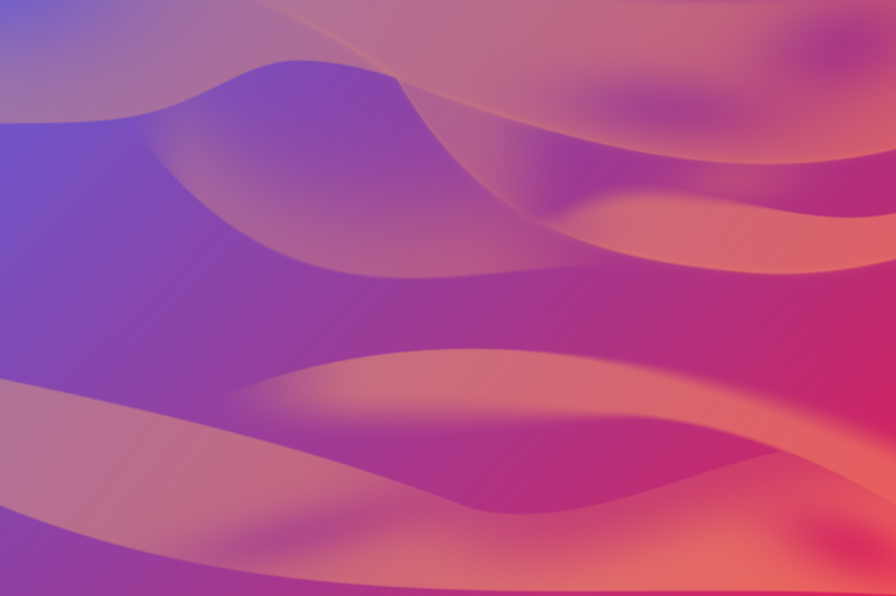
Write a WebGL 1 fragment shader that draws this background.

```glsl
precision highp float;
// Translucent warm veils drifting over a blue-to-crimson gradient.
// Each veil is bounded by a smooth curve, fades away from its crisp edge,
// and is thinned by soft elliptical shadows.
uniform vec2 u_resolution;

const vec3 TOP_LEFT = vec3(0.41, 0.35, 0.82);
const vec3 TOP_RIGHT = vec3(0.64, 0.19, 0.53);
const vec3 LOW_LEFT = vec3(0.56, 0.25, 0.64);
const vec3 LOW_RIGHT = vec3(0.87, 0.13, 0.34);
const vec3 WARM_LEFT = vec3(0.91, 0.65, 0.46);
const vec3 WARM_RIGHT = vec3(0.99, 0.59, 0.36);
const float EDGE = 0.003;        // half-width of a crisp edge
const float RIM_WIDTH = 0.006;   // falloff of the bright rims
const float RIM_GAIN = 0.14;

// Cubic through four heights spaced evenly from a to b.
float curve(float x, float a, float b, vec4 k) {
  float t = 3.0 * clamp((x - a) / (b - a), 0.0, 1.0);
  float d1 = k.y - k.x;
  float d2 = k.z - 2.0 * k.y + k.x;
  float d3 = k.w - 3.0 * k.z + 3.0 * k.y - k.x;
  return k.x + t * (d1 + (t - 1.0) / 2.0 * (d2 + (t - 2.0) / 3.0 * d3));
}

// Coverage of the positive side of a signed distance.
float side(float d, float soft) {
  return smoothstep(-soft, soft, d);
}

// Soft ellipse, sheared along a slope.
float blob(vec2 p, vec2 centre, vec2 radius, float slope) {
  vec2 d = p - centre;
  d.y -= slope * d.x;
  d /= radius;
  return exp(-dot(d, d));
}

float rim(float d) {
  return RIM_GAIN * exp(-abs(d) / RIM_WIDTH);
}

// Upper crest: a lopsided hump running into a long trough.
float crestEdge(float x) {
  float d = (x - 0.332) / (x < 0.332 ? 0.124 : 0.195);
  float hump = 0.793 + 0.1055 * exp(-d * d);
  float trough = curve(x, 0.443, 1.0, vec4(0.867, 0.775, 0.727, 0.75));
  return x < 0.443 ? hump : trough;
}

// Long fold: descends from the top, drops, then levels out.
float foldEdge(float x) {
  float t = max(x - 0.28, 0.0);
  float rise = max(x - 0.833, 0.0);
  float slide = 1.0 - 0.495 * t - 1.958 * t * t;
  float drop = 0.525 + 0.342 * exp(-(x - 0.443) / 0.13) + 1.25 * rise * rise;
  return x < 0.443 ? slide : drop;
}

float lowerEdge(float x) {
  float fall = curve(x, 0.0, 0.527, vec4(0.365, 0.306, 0.236, 0.146));
  float swell = curve(x, 0.527, 1.0, vec4(0.146, 0.160, 0.232, 0.248));
  return x < 0.527 ? fall : swell;
}

float upperVeils(vec2 p) {
  float crest = p.y - crestEdge(p.x);
  float fold = p.y - foldEdge(p.x);
  float inCrest = side(crest, EDGE);
  float inFold = side(fold, EDGE * 1.3);

  // Top sheet with its shadows
  float top = mix(0.40, 0.45, inFold);
  top *= 1.0 - 0.8 * blob(p, vec2(0.0, 1.04), vec2(0.16, 0.14), 0.0);
  top *= 1.0 - 0.8 * blob(p, vec2(0.75, 0.815), vec2(0.13, 0.06), -0.12);
  top *= 1.0 - 0.85 * blob(p, vec2(0.94, 0.92), vec2(0.10, 0.09), 0.25);
  top *= 1.0 - 0.8 * blob(p, vec2(0.80, 1.01), vec2(0.09, 0.012), 0.0);

  // Inside of the fold, below the crest
  float lip = curve(p.x, 0.625, 1.0, vec4(0.639, 0.676, 0.646, 0.643));
  float lipSoft = mix(0.025, EDGE, smoothstep(0.75, 0.88, p.x));
  float band = 0.50 * side(lip - p.y, lipSoft) * smoothstep(0.50, 0.72, p.x);
  float haze = 0.32 * (1.0 - smoothstep(0.52, 0.65, p.x));
  haze += 0.22 * blob(p, vec2(0.82, 0.695), vec2(0.07, 0.04), 0.1);
  float inner = inFold * max(band, haze);

  // Hanging sheet left of the fold
  float hang = p.y - curve(p.x, 0.143, 0.677, vec4(0.797, 0.570, 0.535, 0.555));
  float drape = 0.30 * side(hang, EDGE * 1.5) * exp(-hang * hang / 0.022);
  drape *= smoothstep(0.14, 0.23, p.x) * (1.0 - smoothstep(0.50, 0.73, p.x));

  float veil = mix(mix(drape, inner, inFold), top, inCrest);
  float rims = rim(crest) * smoothstep(0.40, 0.55, p.x);
  rims += rim(fold) * smoothstep(0.28, 0.36, p.x);
  return veil + rims * 0.8;
}

float lowerVeils(vec2 p) {
  // Arching ribbon
  float arch = curve(p.x, 0.247, 1.0, vec4(0.336, 0.414, 0.373, 0.248)) - p.y;
  float belly = p.y - curve(p.x, 0.703, 1.0, vec4(0.303, 0.279, 0.227, 0.148));
  float archSoft = mix(EDGE, 0.035, smoothstep(0.55, 1.0, p.x));
  float bellySoft = mix(0.045, 0.006, smoothstep(0.45, 0.76, p.x));
  float ribbon = 0.50 * side(arch, archSoft) * side(belly, bellySoft);
  ribbon *= smoothstep(0.22, 0.42, p.x);

  // Floor sheet, paler toward its bottom on the right
  float depth = lowerEdge(p.x) - p.y;
  float bottom = p.y - curve(p.x, 0.0, 1.0, vec4(0.152, 0.029, 0.008, 0.002));
  float deep = mix(0.18, 0.56, smoothstep(0.0, 0.15, depth));
  float sheet = mix(0.45, deep, smoothstep(0.30, 0.65, p.x));
  sheet *= 1.0 - 0.65 * blob(p, vec2(0.34, 0.105), vec2(0.16, 0.05), 0.35);
  sheet *= 1.0 - 0.85 * blob(p, vec2(0.95, 0.085), vec2(0.09, 0.06), -0.45);
  sheet *= side(depth, EDGE) * side(bottom, EDGE);
  return max(ribbon, sheet);
}

void main() {
  vec2 p = gl_FragCoord.xy / u_resolution;
  vec3 base = mix(mix(LOW_LEFT, LOW_RIGHT, p.x), mix(TOP_LEFT, TOP_RIGHT, p.x), p.y);
  vec3 warm = mix(WARM_LEFT, WARM_RIGHT, p.x);
  float veil = p.y > 0.46 ? upperVeils(p) : lowerVeils(p);
  gl_FragColor = vec4(mix(base, warm, clamp(veil, 0.0, 1.0)), 1.0);
}
```
